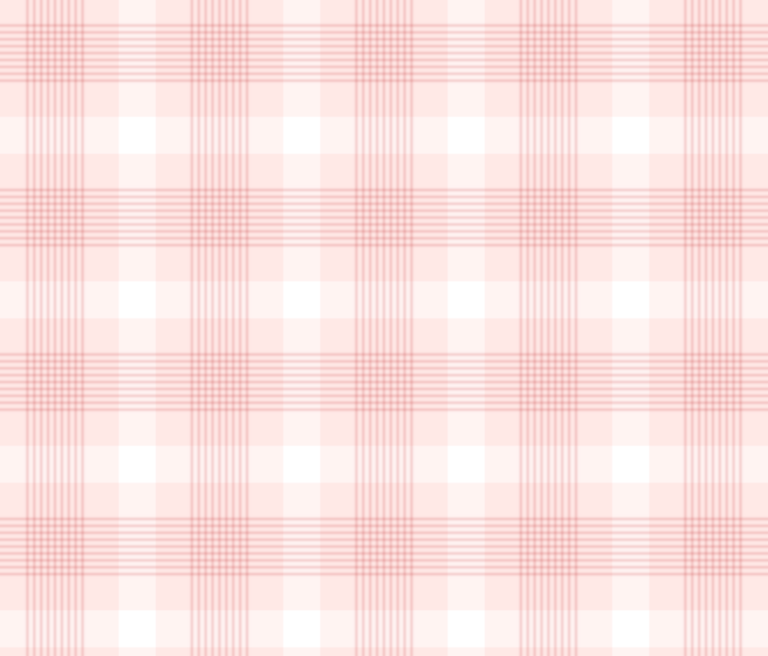
Write a Shadertoy shader that draws this pattern.

```glsl
// Pale pink plaid: sheer bands cross white ground, each band carrying a
// cluster of nine fine pinstripes. Warp and weft share one 1D profile, and
// their tints multiply so that every crossing deepens.

const float REPEATS      = 4.669;               // repeats across the canvas width
const vec2  CLUSTER_POS  = vec2(0.0716, 0.0691); // first cluster centre from top left, in widths
const float GAP_WIDTH    = 0.225;               // white gap, in repeats
const float LINE_COUNT   = 9.0;                 // pinstripes per cluster
const float LINE_PITCH   = 0.0419;              // pinstripe spacing, in repeats
const float LINE_SIGMA   = 0.18;                // pinstripe softness, in pitches
const float EDGE_SOFT    = 0.004;               // band edge softness, in repeats
const vec3  GROUND       = vec3(1.0);
const vec3  BAND_TINT    = vec3(1.0, 0.955, 0.950);
const vec3  LINE_TINT    = vec3(0.962, 0.865, 0.868);

// Signed distance from the nearest cluster centre, in repeats.
float clusterOffset(float t) {
    return fract(t + 0.5) - 0.5;
}

// Coverage of the sheer band; zero inside the white gap between clusters.
float bandCoverage(float offset, float pixel) {
    float soft = EDGE_SOFT + 0.5 * pixel;
    float edge = 0.5 - 0.5 * GAP_WIDTH;
    return 1.0 - smoothstep(edge - soft, edge + soft, abs(offset));
}

// Soft pinstripes, widened by the pixel footprint without gaining weight.
float lineCoverage(float offset, float pixel) {
    float footprint = 0.29 * pixel / LINE_PITCH;
    float sigma = sqrt(LINE_SIGMA * LINE_SIGMA + footprint * footprint);
    float halfCount = floor(0.5 * LINE_COUNT);
    float s = offset / LINE_PITCH;
    float nearest = clamp(round(s), -halfCount, halfCount);
    float sum = 0.0;
    for (int i = -1; i <= 1; i++) {
        float index = nearest + float(i);
        float d = (s - index) / sigma;
        sum += step(abs(index), halfCount) * exp(-0.5 * d * d);
    }
    return sum * LINE_SIGMA / sigma;
}

// Combined tint of one thread direction.
vec3 threadTint(float t, float pixel) {
    float offset = clusterOffset(t);
    vec3 band = mix(vec3(1.0), BAND_TINT, bandCoverage(offset, pixel));
    vec3 lines = mix(vec3(1.0), LINE_TINT, lineCoverage(offset, pixel));
    return band * lines;
}

void mainImage(out vec4 fragColor, in vec2 fragCoord) {
    // Canvas-width units measured from the top left, then counted in repeats.
    vec2 pos = vec2(fragCoord.x, iResolution.y - fragCoord.y) / iResolution.x;
    vec2 cell = (pos - CLUSTER_POS) * REPEATS;
    float pixel = REPEATS / iResolution.x;

    vec3 color = GROUND * threadTint(cell.x, pixel) * threadTint(cell.y, pixel);
    fragColor = vec4(color, 1.0);
}
```
